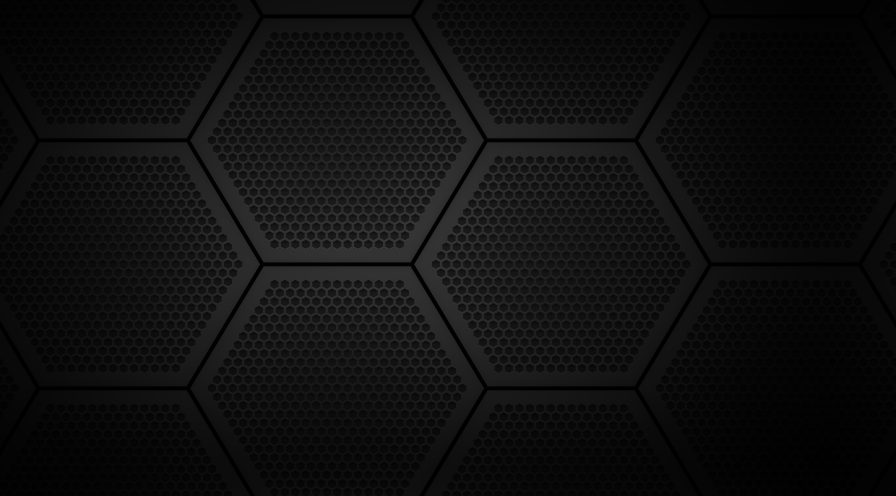
This pattern is drawn by a WebGL 2 fragment shader. Its source:

```glsl
#version 300 es
precision highp float;
// Dark honeycomb of perforated hexagonal panels under a soft central light.

uniform vec2 u_resolution;
out vec4 outColor;

const float PI = 3.14159265;
const float SQRT3 = 1.7320508;

// Layout: lengths are in units of the panel side.
const vec2 REPEATS = vec2(2.0, 2.0);        // whole repeats across and up
const vec2 JOINT = vec2(0.4596, 0.467);     // a corner shared by three panels
const float SEAM_HALF_WIDTH = 0.0135;
const float HOLE_SPACING = 0.0699;
const float HOLE_APOTHEM = 0.39;            // fraction of the spacing
const float HOLE_RINGS = 12.0;              // rings of holes around the centre
const float LIP_OFFSET = 0.0065;

// Grey levels at full light.
const float SEAM_GREY = 0.004;
const float CENTRE_GREY = 0.150;
const float RIM_GREY = 0.205;
const float HOLE_TOP_GREY = 0.065;
const float HOLE_BASE_GREY = 0.105;
const float LIP_GREY = 0.035;

// Light: periodic, so it meets itself at every canvas edge.
const vec2 LIGHT_CENTRE = vec2(0.43, 0.54);
const vec2 LIGHT_FALLOFF = vec2(0.70, 0.50);
const float LIGHT_FLOOR = 0.08;

// Distance from the centre of a flat-topped hexagon, measured to its sides.
float hexNorm(vec2 p) {
  p = abs(p);
  return max(p.y, dot(p, vec2(0.5 * SQRT3, 0.5)));
}

// Nearest point of a centred rectangular lattice.
vec2 nearestCentre(vec2 p, vec2 period) {
  vec2 a = period * floor(p / period + 0.5);
  vec2 b = period * (floor(p / period) + 0.5);
  return distance(p, a) < distance(p, b) ? a : b;
}

// Coverage of the region where d is negative.
float fill(float d, float pixel) {
  return 1.0 - smoothstep(-0.6 * pixel, 0.6 * pixel, d);
}

float lightAt(vec2 uv) {
  vec2 wave = 0.5 + 0.5 * cos(2.0 * PI * (uv - LIGHT_CENTRE));
  vec2 glow = pow(mix(vec2(LIGHT_FLOOR), vec2(1.0), wave), LIGHT_FALLOFF);
  return glow.x * glow.y;
}

void main() {
  vec2 uv = gl_FragCoord.xy / u_resolution;
  vec2 period = vec2(3.0, SQRT3);
  vec2 p = (uv - JOINT) * REPEATS * period - vec2(1.0, 0.0);
  vec2 pixelSize = REPEATS * period / u_resolution;
  float pixel = max(pixelSize.x, pixelSize.y);

  // Panel, brighter towards its rim
  vec2 local = p - nearestCentre(p, period);
  float radius = hexNorm(local);
  float grey = mix(CENTRE_GREY, RIM_GREY, smoothstep(0.15, 0.82, radius));

  // Perforations, limited to a hexagon of whole holes
  vec2 holeCentre = nearestCentre(local, HOLE_SPACING * vec2(1.0, SQRT3));
  vec2 h = local - holeCentre;
  float meshLimit = (HOLE_RINGS + 0.5) * HOLE_SPACING * 0.5 * SQRT3;
  float inMesh = step(hexNorm(holeCentre), meshLimit);
  float size = HOLE_APOTHEM * HOLE_SPACING;
  float hole = inMesh * fill(hexNorm(h.yx) - size, pixel);
  float lip = inMesh * fill(hexNorm(h.yx + vec2(LIP_OFFSET, 0.0)) - size, pixel);
  float depth = smoothstep(-0.2 * size, size, h.y);
  grey += LIP_GREY * lip;
  grey = mix(grey, mix(HOLE_BASE_GREY, HOLE_TOP_GREY, depth), hole);

  // Seams between panels, with a faint shadow beside them
  float seamDistance = 0.5 * SQRT3 - radius;
  grey *= 1.0 - 0.25 * exp(-seamDistance / 0.02);
  grey = mix(grey, SEAM_GREY, fill(seamDistance - SEAM_HALF_WIDTH, pixel));

  outColor = vec4(vec3(grey * lightAt(uv)), 1.0);
}
```
